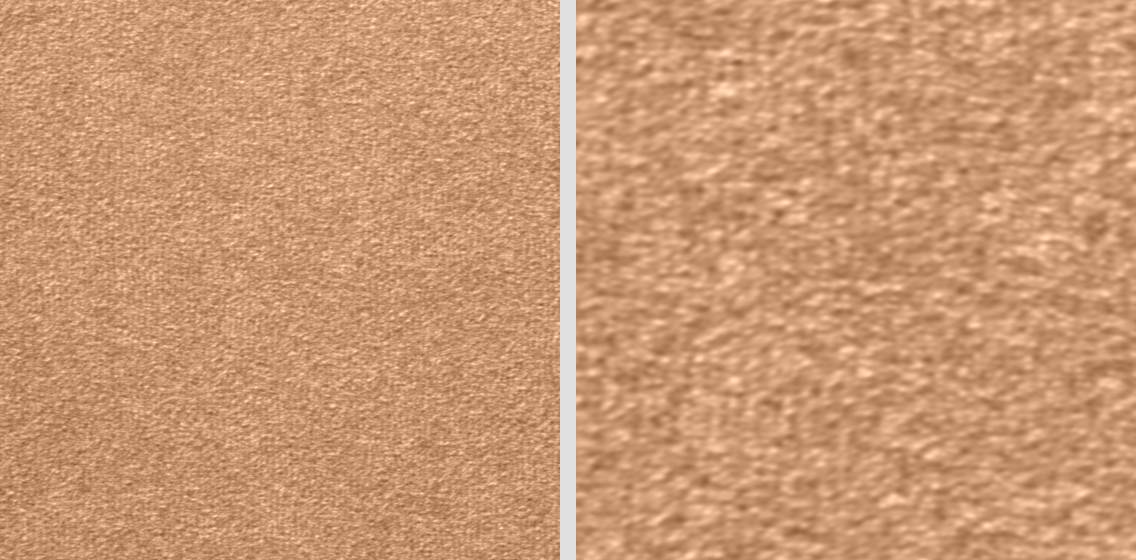
Left, the full canvas; right, a detail of the centre.
This texture is drawn by a Shadertoy shader. Its source:

```glsl
// Soft tan woven cloth: fine fuzzy rows of stitches with gentle mottling.

const vec3  TAN          = vec3(0.784, 0.594, 0.447); // mean cloth colour
const vec2  STITCHES     = vec2(92.0, 128.0);  // stitches across the canvas
const vec2  FIBRES       = vec2(165.0, 225.0); // fine fuzz cells
const vec2  CLUMPS       = vec2(38.0, 50.0);   // small uneven patches
const vec2  MOTTLE       = vec2(11.0, 15.0);   // broad uneven patches
const float STITCH_TONE  = 0.024;
const float STITCH_LIGHT = 0.043;
const float FIBRE_TONE   = 0.034;
const float FIBRE_LIGHT  = 0.032;
const float CLUMP_TONE   = 0.006;
const float MOTTLE_TONE  = 0.007;
const float ROW_TONE     = 0.014;
const float COLUMN_TONE  = 0.012;
const float FALLOFF      = 4.0;                // sharpness of each tuft
const float JITTER       = 0.75;               // scatter of tufts in cells
const float TAU          = 6.2831853;

vec3 hash3(vec2 cell) {
    vec3 h = fract(cell.xyx * vec3(0.1031, 0.1030, 0.0973));
    h += dot(h, h.yxz + 33.33);
    return fract((h.xxy + h.yzz) * h.zyx);
}

// Cellular tufts: x is random tone, y is light from above; both near unit spread.
vec2 tufts(vec2 q, float seed) {
    vec2 cell = floor(q);
    vec2 sum = vec2(0.0);
    for (int j = -1; j <= 1; j++) {
        for (int i = -1; i <= 1; i++) {
            vec2 id = cell + vec2(i, j);
            vec3 rnd = hash3(id + seed);
            vec2 d = q - id - 0.5 - JITTER * (rnd.xy - 0.5);
            float bump = exp(-FALLOFF * dot(d, d));
            float slope = d.y - 0.35 * d.x;
            sum += bump * vec2(2.0 * rnd.z - 1.0, slope * (0.3 + 1.4 * rnd.z));
        }
    }
    return sum * vec2(2.8, 6.3);
}

// Layered sines bend the rows and columns slightly.
vec2 bend(vec2 p) {
    vec2 wave = sin(p.yx * vec2(23.0, 17.0) + vec2(0.4, 1.9));
    wave += 0.6 * sin(p.yx * vec2(61.0, 47.0) + p * 29.0);
    return p + 0.0022 * wave + vec2(0.0, 0.018 * p.x);
}

void mainImage(out vec4 fragColor, in vec2 fragCoord) {
    vec2 uv = fragCoord / iResolution.xy;
    vec2 p = fragCoord / iResolution.y;
    vec2 cloth = bend(p);

    // Stitches lit from above and the loose fibres over them
    vec2 stitchPos = cloth * STITCHES;
    vec2 stitch = tufts(stitchPos, 17.0);
    vec2 fibre = tufts(cloth * FIBRES, 311.0);
    float tone = dot(stitch, vec2(STITCH_TONE, STITCH_LIGHT));
    tone += dot(fibre, vec2(FIBRE_TONE, FIBRE_LIGHT));

    // Uneven patches in the pile
    float clump = tufts(p * CLUMPS, 83.0).x;
    float mottle = tufts(p * MOTTLE, 157.0).x;
    tone += CLUMP_TONE * clump + MOTTLE_TONE * mottle;

    // Faint regular weave, stronger in some patches
    float visible = clamp(0.8 + 0.5 * mottle, 0.2, 1.5);
    vec2 weave = sin(TAU * stitchPos);
    tone += visible * (ROW_TONE * weave.y + COLUMN_TONE * weave.x);

    // Broad light, brightest toward the upper middle
    vec2 off = uv - vec2(0.58, 0.5);
    tone += 0.045 * off.y - 0.05 * off.x * off.x + 0.004;

    fragColor = vec4(clamp(TAN + tone, 0.0, 1.0), 1.0);
}
```
